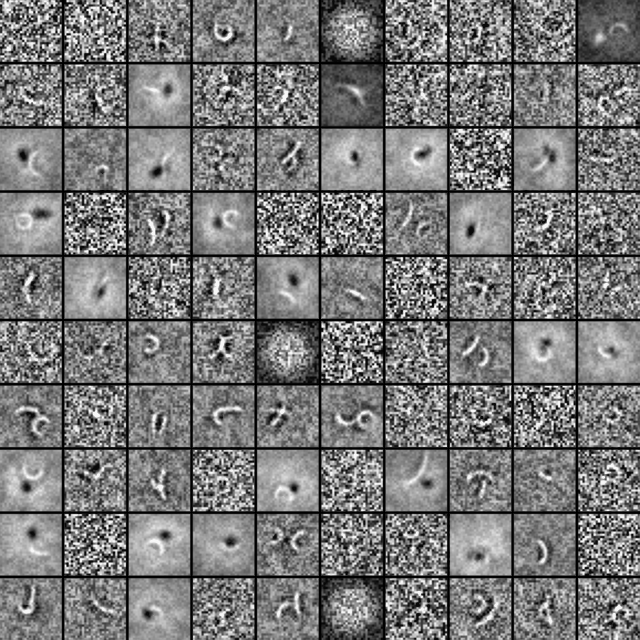
Reproduce this pattern procedurally as a WebGL 2 fragment shader.

```glsl
#version 300 es
precision highp float;
// Ten by ten sheet of grey filter tiles, each 28 samples wide, parted by black lines.
// Every tile mixes grain, mottling, curved strokes with dark flanks and soft spots,
// with amounts hashed from its grid position.
uniform vec2 u_resolution;
out vec4 fragColor;

float hash(vec2 p) {
  vec3 a = fract(p.xyx * vec3(0.1031, 0.1030, 0.0973));
  a += dot(a, a.yzx + 33.33);
  return fract((a.x + a.y) * a.z);
}

// Independent random number n of a tile
float tileRandom(vec2 tile, float n) {
  return hash(tile * 7.0 + vec2(n * 13.0 + 3.0, n * 29.0 + 11.0));
}

// Smoothly interpolated lattice noise, centred on zero
float noise(vec2 p) {
  vec2 i = floor(p), f = fract(p);
  f = f * f * (3.0 - 2.0 * f);
  float low = mix(hash(i), hash(i + vec2(1, 0)), f.x);
  float high = mix(hash(i + vec2(0, 1)), hash(i + vec2(1, 1)), f.x);
  return mix(low, high, f.y) - 0.5;
}

vec2 rotate(vec2 v, float a) {
  return vec2(cos(a) * v.x + sin(a) * v.y, cos(a) * v.y - sin(a) * v.x);
}

float bell(float x, float width) {
  return exp(-x * x / (width * width));
}

// Bright arc with a dark band along either side
float stroke(vec2 u, vec2 tile, float n) {
  vec2 middle = (vec2(tileRandom(tile, n), tileRandom(tile, n + 1.0)) - 0.5) * 0.3;
  float tilt = -0.3 + (tileRandom(tile, n + 2.0) - 0.5) * 0.9;
  if (tileRandom(tile, n + 3.0) > 0.7) tilt += 1.6;
  float bend = tileRandom(tile, n + 4.0);
  float radius = 0.11 + 0.7 * bend * bend * bend;
  float halfLength = 0.12 + 0.16 * tileRandom(tile, n + 5.0);
  vec2 v = rotate(u - middle, tilt);
  if (tileRandom(tile, n + 6.0) > 0.6) v.x = -v.x;
  v.x += radius;
  float d = length(v) - radius;
  float along = abs(atan(v.y, v.x)) * radius;
  float ends = 1.0 - smoothstep(halfLength - 0.05, halfLength + 0.06, along);
  return ends * (0.42 * bell(d, 0.035) - 0.27 * bell(d + 0.085, 0.05) - 0.17 * bell(d - 0.085, 0.05));
}

// Dark slanted spot with a pale surround
float spot(vec2 u, vec2 tile) {
  vec2 middle = (vec2(tileRandom(tile, 31.0), tileRandom(tile, 32.0)) - 0.5) * 0.4;
  vec2 v = rotate(u - middle, tileRandom(tile, 33.0) * 3.14);
  v.x *= 0.5 + 0.5 * tileRandom(tile, 34.0);
  return 0.2 * bell(length(v), 0.22) - 0.75 * bell(length(v), 0.085);
}

void main() {
  vec2 p = gl_FragCoord.xy / u_resolution * 289.0;
  vec2 tile = floor(p / 29.0);
  vec2 u = (p - 29.0 * tile) / 28.0 - 0.5;

  float grain = noise(p - 0.5);
  float mottle = noise(p * 0.42 + 300.0);
  float cloud = noise(p * 0.17 + 700.0);
  float kind = tileRandom(tile, 0.0);
  float grey = 0.5;

  bool halo = (tile.x == 5.0 && (tile.y == 0.0 || tile.y == 9.0)) || tile == vec2(4.0);
  if (halo) {
    // Grainy glow fading to dark corners
    float glow = exp(-pow(length(u) / 0.4, 4.0));
    grey = 0.16 + 0.48 * glow + grain * (0.4 + 0.4 * glow);
  } else if (kind < 0.16) {
    // Plain grain
    grey += 1.2 * grain;
  } else if (kind < 0.82) {
    // Strokes under heavy to light grain
    float roughness = mix(1.0, 0.32, smoothstep(0.16, 0.82, kind));
    float lines = stroke(u, tile, 1.0);
    lines += stroke(u, tile, 11.0) * step(0.25, tileRandom(tile, 21.0));
    grey += lines * (1.15 - 0.4 * roughness) + roughness * grain;
    grey += 0.24 * mottle + 0.12 * cloud;
  } else {
    // Smooth tile with a spot and a faint stroke
    float shade = tileRandom(tile, 41.0);
    float inner = 1.0 - smoothstep(0.2, 0.6, length(u));
    grey = mix(0.46, 0.6, shade) + 0.1 * inner;
    if (shade < 0.12) grey = 0.24 + 0.16 * inner;
    grey += spot(u, tile) * (shade < 0.12 ? -0.7 : 1.0);
    grey += 0.5 * stroke(u, tile, 1.0);
    grey += 0.17 * grain + 0.13 * mottle + 0.16 * cloud;
  }

  // Black dividing lines, none at the outer border
  vec2 nearest = 28.5 + 29.0 * clamp(round((p - 28.5) / 29.0), 0.0, 8.0);
  vec2 gap = abs(p - nearest);
  grey = clamp(grey, 0.03, 0.97) * smoothstep(0.2, 1.0, min(gap.x, gap.y));
  fragColor = vec4(vec3(grey), 1.0);
}
```
